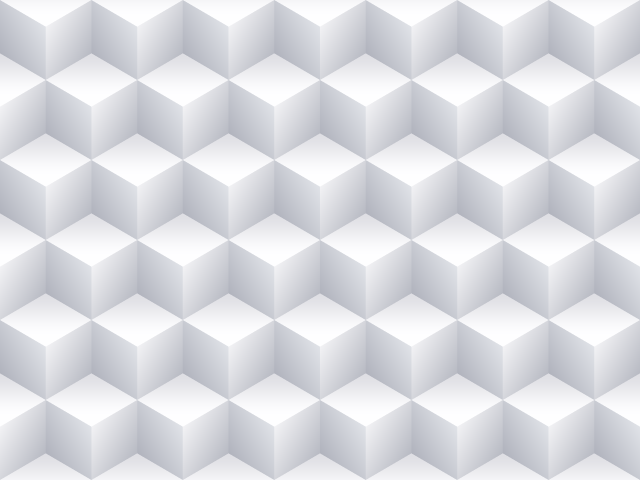
Give the GLSL for this pattern, as a WebGL 2 fragment shader.

```glsl
#version 300 es
precision highp float;

uniform vec2 u_resolution;
out vec4 fragColor;

const vec2 REPEATS = vec2(7.0, 6.0);   // cubes across, staggered rows down
const int SAMPLES = 4;                 // antialiasing samples per axis

const vec3 TOP_LIGHT   = vec3(0.995, 0.995, 1.0);
const vec3 TOP_SHADE   = vec3(0.87, 0.87, 0.89);
const vec3 LEFT_LIGHT  = vec3(0.88, 0.89, 0.91);
const vec3 LEFT_SHADE  = vec3(0.69, 0.70, 0.74);
const vec3 RIGHT_LIGHT = vec3(0.95, 0.95, 0.96);
const vec3 RIGHT_SHADE = vec3(0.72, 0.73, 0.765);

// Signed distance across from the nearest cube axis; odd rows shift by half.
float axisOffset(float x, float row) {
    return fract(x - 0.5 * mod(row, 2.0) + 0.5) - 0.5;
}

// Position relative to a cube's front corner: x in -0.5..0.5, y in -2..2.
vec2 cubeLocal(vec2 p) {
    float row = floor(p.y);
    float x = axisOffset(p.x, row);
    // Below the zigzag lower border the point belongs to the row beneath.
    if (p.y - row < abs(x) * 2.0 / 3.0) {
        row -= 1.0;
        x = axisOffset(p.x, row);
    }
    return vec2(x, (p.y - row) * 3.0 - 2.0);
}

vec3 topFace(float height) {
    return mix(TOP_LIGHT, TOP_SHADE, smoothstep(0.2, 1.05, height));
}

// Diagonal gradient from the upper front corner to the lower outer corner.
vec3 sideFace(vec3 light, vec3 shade, float outward, float depth) {
    return mix(light, shade, clamp(0.5 * (outward + depth), 0.0, 1.0));
}

vec3 cubePattern(vec2 uv) {
    vec2 q = cubeLocal(uv * REPEATS);
    float outward = 2.0 * abs(q.x);
    if (q.y > outward) return topFace(0.5 * q.y);

    float depth = 0.5 * (outward - q.y);
    return q.x < 0.0
        ? sideFace(LEFT_LIGHT, LEFT_SHADE, outward, depth)
        : sideFace(RIGHT_LIGHT, RIGHT_SHADE, outward, depth);
}

void main() {
    // Average a regular grid of samples inside each pixel.
    vec3 color = vec3(0.0);
    for (int j = 0; j < SAMPLES; j++) {
        for (int i = 0; i < SAMPLES; i++) {
            vec2 jitter = (vec2(i, j) + 0.5) / float(SAMPLES) - 0.5;
            color += cubePattern((gl_FragCoord.xy + jitter) / u_resolution);
        }
    }
    fragColor = vec4(color / float(SAMPLES * SAMPLES), 1.0);
}
```
